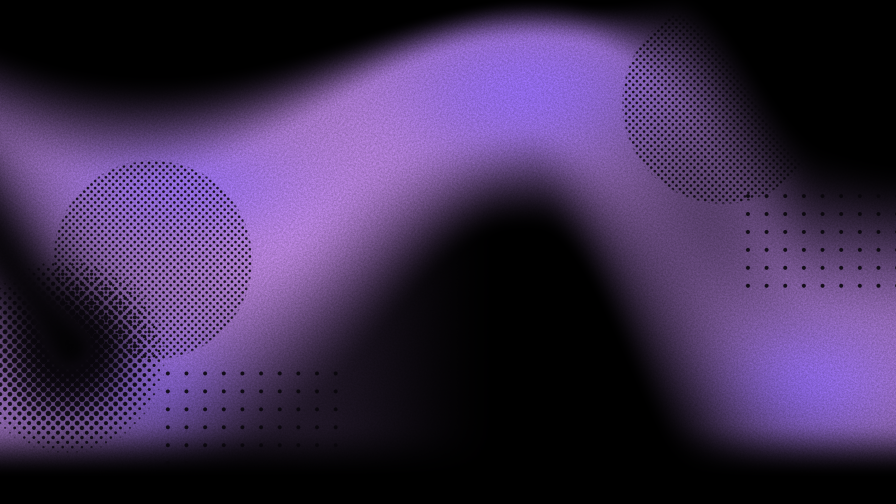
Write a Shadertoy shader that draws this background.

```glsl
// A soft violet wave of light flows across a black field, with grain on top.
// Blurred edge curves multiply into one light mask; halftone discs and
// dot grids are then stamped over it in black. Units are canvas heights.

vec2 randomGradient(vec2 cell) {
    vec3 h = fract(vec3(cell.xyx) * vec3(0.1031, 0.1030, 0.0973));
    h += dot(h, h.yzx + 33.33);
    float angle = 6.2832 * fract((h.x + h.y) * h.z);
    return vec2(cos(angle), sin(angle));
}

float gradientNoise(vec2 p) {
    vec2 i = floor(p), f = fract(p);
    vec2 u = f * f * f * (f * (f * 6.0 - 15.0) + 10.0);
    vec2 e = vec2(0.0, 1.0);
    float low = mix(dot(randomGradient(i), f),
                    dot(randomGradient(i + e.yx), f - e.yx), u.x);
    float high = mix(dot(randomGradient(i + e.xy), f - e.xy),
                     dot(randomGradient(i + e.yy), f - e.yy), u.x);
    return mix(low, high, u.y);
}

float glow(vec2 p, vec2 center, vec2 size) {
    vec2 d = (p - center) / size;
    return exp(-dot(d, d));
}

float segmentDistance(vec2 p, vec2 a, vec2 b) {
    vec2 ab = b - a;
    return length(p - a - ab * clamp(dot(p - a, ab) / dot(ab, ab), 0.0, 1.0));
}

vec2 turn(vec2 q, float angle) {
    float c = cos(angle), s = sin(angle);
    return vec2(c * q.x - s * q.y, s * q.x + c * q.y);
}

float softDot(float dist, float radius) {
    float soft = 0.7 / iResolution.y;
    return 1.0 - smoothstep(radius - soft, radius + soft, dist);
}

// One round dot per cell of a square lattice turned by 45 degrees
float staggeredDots(vec2 q, float pitch, float radius) {
    q = turn(q, 0.7854);
    return softDot(length(q - pitch * round(q / pitch)), radius);
}

float dottedDisc(vec2 p, vec2 center, float radius) {
    float inside = 1.0 - smoothstep(radius - 0.003, radius + 0.003, length(p - center));
    return inside * staggeredDots(p - center, 0.0101, 0.0026);
}

// Dots that shrink away from the center
float halftoneBurst(vec2 p, vec2 center) {
    float reach = clamp(1.0 - length(p - center) / 0.2, 0.0, 1.0);
    float dots = staggeredDots(p - center, 0.0135, 0.0083 * sqrt(reach));
    return dots * smoothstep(0.0, 0.08, reach);
}

// Ten columns by six rows, growing right and down from a corner
float dotGrid(vec2 p, vec2 corner) {
    vec2 pitch = vec2(0.037, 0.0356);
    vec2 q = (p - corner) * vec2(1.0, -1.0);
    vec2 index = clamp(round(q / pitch), vec2(0.0), vec2(9.0, 5.0));
    return softDot(length(q - index * pitch), 0.0039);
}

float waveLight(vec2 p) {
    // Upper edge: a cosine swell that sinks and blurs toward the right
    float top = 0.85 + 0.11 * cos((p.x - 1.06) * 3.98) - 0.24 * smoothstep(1.33, 1.64, p.x);
    float topBlur = mix(0.115, 0.045, smoothstep(0.2, 0.95, p.x))
                  + 0.13 * smoothstep(1.15, 1.5, p.x);
    float light = smoothstep(-topBlur, topBlur, top - p.y);

    // Dark hill below: wide and hazy on the left flank, steep on the right
    float dx = p.x - 1.05;
    float hill = 0.65 * exp(-dx * dx * (dx < 0.0 ? 2.9 : 8.5));
    float hillBlur = 0.11 + 0.14 * smoothstep(0.03, 0.3, dx) + 0.09 * smoothstep(0.05, 0.4, -dx);
    float aboveHill = smoothstep(-hillBlur, hillBlur, p.y - hill);
    float haze = 0.22 * smoothstep(0.05, 0.5, -dx);
    light *= mix(haze, 1.0, aboveHill);

    // Floor, left shadow streak and the dimmer neck on the right
    light *= smoothstep(0.05, 0.165, p.y);
    float streak = segmentDistance(p, vec2(-0.08, 0.62), vec2(0.14, 0.31)) / 0.105;
    light *= 1.0 - 0.93 * exp(-streak * streak);
    light *= 1.0 - 0.7 * glow(p, vec2(0.14, 0.31), vec2(0.09));
    return light * (1.0 - 0.4 * glow(p, vec2(1.41, 0.58), vec2(0.2, 0.27)));
}

void mainImage(out vec4 fragColor, in vec2 fragCoord) {
    vec2 p = fragCoord / iResolution.y;

    // Blue cores and a pink fold within the violet
    float blue = glow(p, vec2(1.05, 0.82), vec2(0.24, 0.13))
               + glow(p, vec2(1.6, 0.23), vec2(0.17, 0.12))
               + 0.8 * glow(p, vec2(0.37, 0.63), vec2(0.22, 0.1))
               + 0.8 * glow(p, vec2(0.32, 0.22), vec2(0.16, 0.12));
    float pink = glow(p, vec2(0.57, 0.55), vec2(0.22, 0.18))
               + 0.6 * glow(p, vec2(0.78, 0.75), vec2(0.16, 0.14));
    vec3 color = mix(vec3(0.57, 0.41, 0.70), vec3(0.70, 0.50, 0.83), min(pink, 1.0));
    color = mix(color, vec3(0.56, 0.41, 0.90), min(blue, 1.0));

    // Two turned layers keep the grain free of a visible lattice
    float grain = gradientNoise(turn(p, 0.6) * 230.0 + 400.0)
                + gradientNoise(turn(p, 2.1) * 370.0 + 900.0);
    color *= waveLight(p) * (1.0 + 0.13 * grain);

    // Black dot patterns
    float ink = max(dottedDisc(p, vec2(0.303, 0.484), 0.197),
                    dottedDisc(p, vec2(1.435, 0.796), 0.2));
    ink = max(ink, halftoneBurst(p, vec2(0.134, 0.294)));
    ink = max(ink, max(dotGrid(p, vec2(0.333, 0.259)), dotGrid(p, vec2(1.484, 0.611))));
    color = mix(color, vec3(0.03, 0.02, 0.04), 0.9 * ink * smoothstep(0.0, 0.1, color.b));

    fragColor = vec4(color, 1.0);
}
```
